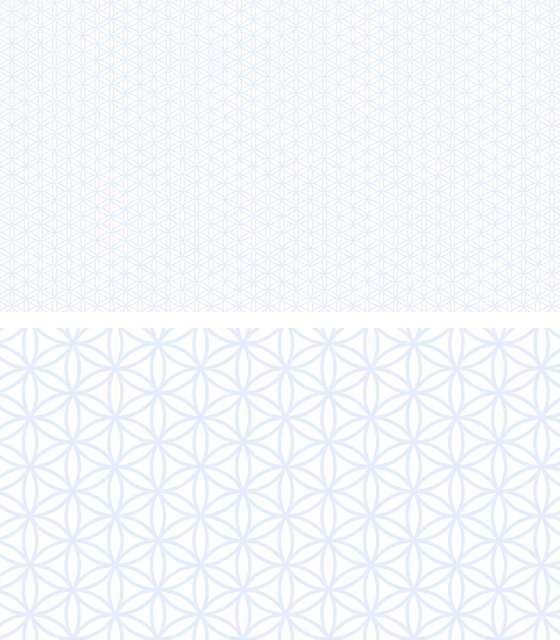
Top: the whole. Bottom: its middle third, enlarged.
This pattern is drawn by a Shadertoy shader. Its source:

```glsl
// Pale blue lattice of overlapping circles that form six-petalled flowers.
// Each point is folded to its nearest triangular-lattice node; the six circles
// centred on that node's neighbours then give the distance to the line work.

#define SPACING 0.0293             // node spacing and circle radius, in canvas widths
#define LINE_WIDTH 0.070           // stroke width, in node spacings
#define ORIGIN vec2(0.5035, 0.2888) // position of one node, in canvas widths
#define PAPER_COLOR vec3(1.0, 1.0, 1.0)
#define LINE_COLOR vec3(0.89, 0.93, 1.0)

const float PI = 3.14159265;
const vec2 CELL = vec2(sqrt(3.0), 1.0); // rectangular cell holding two nodes

// Offset from the nearest node of the triangular lattice
vec2 foldToNode(vec2 p) {
    vec2 corner = p - CELL * round(p / CELL);
    vec2 shifted = p - 0.5 * CELL;
    vec2 middle = shifted - CELL * round(shifted / CELL);
    return dot(corner, corner) < dot(middle, middle) ? corner : middle;
}

// Distance to the closest unit circle centred on a lattice node
float flowerDistance(vec2 p) {
    vec2 local = foldToNode(p);
    float nearest = 1.0;
    for (int i = 0; i < 6; i++) {
        float angle = (float(i) + 0.5) * PI / 3.0;
        vec2 neighbour = vec2(cos(angle), sin(angle));
        nearest = min(nearest, abs(length(local - neighbour) - 1.0));
    }
    return nearest;
}

void mainImage(out vec4 fragColor, in vec2 fragCoord) {
    // Lattice units, with one pixel measured in the same units
    vec2 p = (fragCoord / iResolution.x - ORIGIN) / SPACING;
    float pixel = 1.0 / (iResolution.x * SPACING);

    // Stroke coverage with a one-pixel soft edge
    float inside = 0.5 * LINE_WIDTH - flowerDistance(p);
    float stroke = clamp(inside / pixel + 0.5, 0.0, 1.0);

    fragColor = vec4(mix(PAPER_COLOR, LINE_COLOR, stroke), 1.0);
}
```
